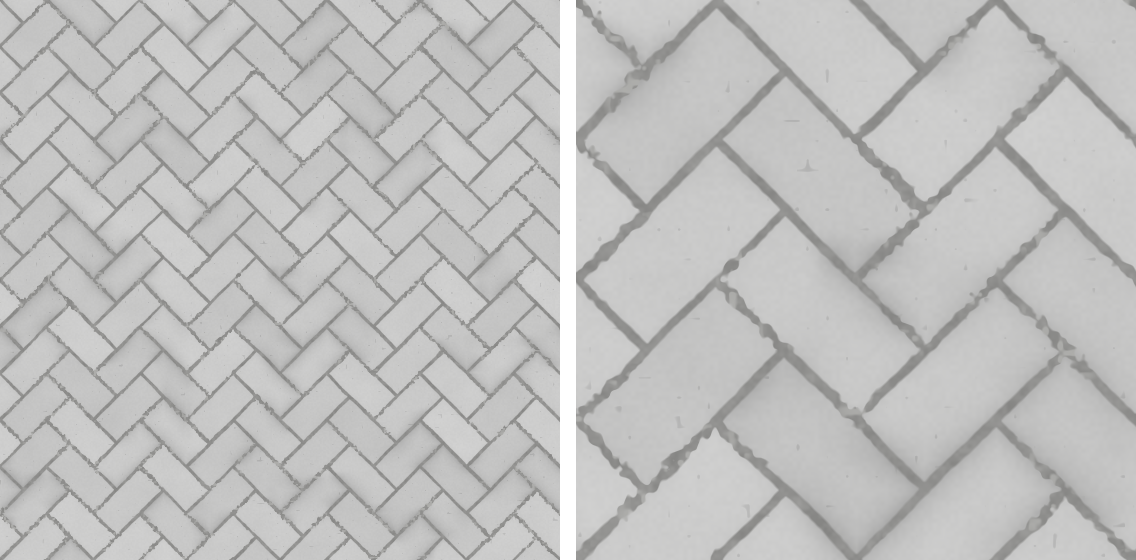
Left, the full canvas; right, a detail of the centre.
Give the GLSL for this texture, as a WebGL 1 fragment shader.

```glsl
precision highp float;
// Pale grey concrete pavers in a diagonal herringbone with worn, sandy joints.

uniform vec2 u_resolution;

const float UNITS = 24.0;                 // grid units across the tile
const vec2 PERIOD = vec2(4.0, 2.0);       // herringbone cell: 6 across, 12 down
const vec2 RISING_CENTER = vec2(1.5, 0.5);
const vec2 FALLING_CENTER = vec2(3.5, 1.5);
const vec2 HALF_BRICK = vec2(1.41421, 0.70711);
const float HALF_JOINT = 0.066;
const float CORNER = 0.025;               // rounding of brick corners
const float SHIFT = 0.028;                // laying errors per brick
const float TILT = 0.012;
const float SWAY = 0.035;                 // slow bending of the joints
const float CHIPPING = 0.13;              // raggedness of worn edges
const float EDGE_SOFTNESS = 0.022;
const float TONE_SPREAD = 0.045;
const float STAIN = 0.085;
const vec3 BRICK_COLOR = vec3(0.787, 0.787, 0.785);
const vec3 JOINT_COLOR = vec3(0.566, 0.565, 0.558);
const vec3 SAND_COLOR = vec3(0.70, 0.70, 0.69);

float hash(vec2 p) {
  vec3 q = fract(vec3(p.xyx) * 0.1031);
  q += dot(q, q.yzx + 33.33);
  return fract((q.x + q.y) * q.z);
}

// Value noise that wraps after a whole number of cells.
float noise(vec2 uv, float cells) {
  vec2 p = uv * cells;
  vec2 i = floor(p);
  vec2 f = fract(p);
  f = f * f * (3.0 - 2.0 * f);
  vec2 a = mod(i, cells);
  vec2 b = mod(i + 1.0, cells);
  return mix(mix(hash(a), hash(vec2(b.x, a.y)), f.x),
             mix(hash(vec2(a.x, b.y)), hash(b), f.x), f.y);
}

float cloud(vec2 uv, float cells) {
  return 0.55 * noise(uv, cells) + 0.3 * noise(uv, cells * 2.0)
       + 0.15 * noise(uv, cells * 4.0);
}

float boxDistance(vec2 p, vec2 halfSize) {
  vec2 q = abs(p) - halfSize + CORNER;
  return length(max(q, 0.0)) + min(max(q.x, q.y), 0.0) - CORNER;
}

// Signed distance to one slightly misplaced brick.
float brickDistance(vec2 p, vec2 id, float slope) {
  vec2 jitter = vec2(hash(id + 3.7), hash(id + 41.3)) - 0.5;
  float angle = slope * 0.785398 + (hash(id + 71.9) - 0.5) * 2.0 * TILT;
  vec2 axis = vec2(cos(angle), sin(angle));
  p -= jitter * SHIFT;
  vec2 local = vec2(dot(p, axis), dot(p, vec2(-axis.y, axis.x)));
  return boxDistance(local, HALF_BRICK - HALF_JOINT);
}

// Nearest brick: x = distance, yz = wrapped identity.
vec3 herringbone(vec2 p) {
  vec3 nearest = vec3(1e3, 0.0, 0.0);
  for (int kind = 0; kind < 2; kind++) {
    vec2 origin = kind == 0 ? RISING_CENTER : FALLING_CENTER;
    float slope = kind == 0 ? 1.0 : -1.0;
    vec2 cell = floor((p - origin) / PERIOD + 0.5);
    for (int row = -1; row <= 1; row++) {
      vec2 center = origin + (cell + vec2(0.0, float(row))) * PERIOD;
      vec2 id = mod(center, UNITS);
      float d = brickDistance(p - center, id, slope);
      if (d < nearest.x) nearest = vec3(d, id);
    }
  }
  return nearest;
}

void main() {
  vec2 uv = gl_FragCoord.xy / u_resolution;
  float pixel = UNITS / min(u_resolution.x, u_resolution.y);
  vec2 sway = vec2(noise(uv, 36.0), noise(uv.yx, 42.0)) - 0.5;
  vec3 brick = herringbone(uv * UNITS + sway * SWAY);
  float d = brick.x;
  vec2 id = brick.yz;

  // Ragged edges, only where the paver is worn.
  float wear = smoothstep(0.42, 0.72, noise(uv, 30.0));
  float ragged = noise(uv, 250.0) - 0.45;
  float edge = d + ragged * CHIPPING * mix(0.12, 1.0, wear);
  float aa = max(0.7 * pixel, EDGE_SOFTNESS);
  float joint = smoothstep(-aa, aa, edge);

  // Brick face: own tone, soft clouds, grain and grime near the rim.
  float grain = noise(uv, 384.0) - 0.5;
  float tone = (hash(id + 17.1) - 0.5) * TONE_SPREAD;
  tone += (cloud(uv, 20.0) - 0.5) * 0.03 + grain * 0.016;
  float grime = smoothstep(0.48, 0.8, noise(uv, 16.0)) * step(0.4, hash(id + 53.3));
  tone -= STAIN * grime * exp(min(d, 0.0) * 4.0);
  tone -= 0.02 * exp(min(d, 0.0) * 14.0);
  tone -= 0.07 * smoothstep(0.93, 0.99, noise(uv + 0.37, 170.0));
  vec3 face = BRICK_COLOR + tone;

  // Joint filling: uneven grey with pale sand in the worn stretches.
  vec3 filling = JOINT_COLOR + (noise(uv, 120.0) - 0.5) * 0.06 + grain * 0.04;
  float sand = wear * smoothstep(0.55, 0.85, noise(uv.yx, 230.0));
  filling = mix(filling, SAND_COLOR, 0.8 * sand);

  gl_FragColor = vec4(mix(face, filling, joint), 1.0);
}
```
